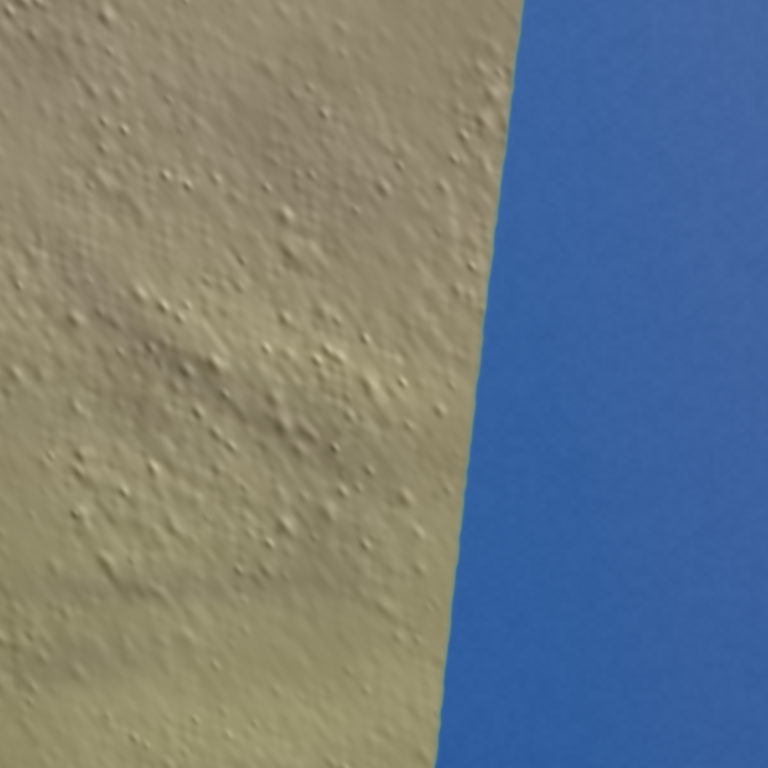
A Shadertoy shader for this texture:

```glsl
// Rough sandy ground on the left meets a smooth blue field along a slanted edge.
// The ground is embossed, stretched value noise with scattered pebbles and soft
// dark stains; the blue field is a gradient with faint grain.
#define EDGE_BASE 0.566
#define EDGE_LEAN 0.116
#define EDGE_SOFT 0.0022
#define RELIEF 0.15
#define PEBBLE_CELLS 30.0
#define PEBBLE_SHARE 0.42
#define STAIN_DEPTH 0.075
#define GRAIN 0.012
#define LIGHT_DIR vec2(0.8, 0.6)

float hash(vec2 p) {
    return fract(sin(dot(p, vec2(127.1, 311.7))) * 43758.5453);
}

float noise(vec2 p) {
    vec2 i = floor(p), f = fract(p);
    f = f * f * (3.0 - 2.0 * f);
    return mix(mix(hash(i), hash(i + vec2(1, 0)), f.x),
               mix(hash(i + vec2(0, 1)), hash(i + vec2(1, 1)), f.x), f.y);
}

float fbm(vec2 p) {
    float sum = 0.0, amp = 0.5;
    for (int i = 0; i < 4; i++) {
        sum += amp * noise(p);
        p = mat2(0.8, 0.6, -0.6, 0.8) * p * 2.03 + 7.3;
        amp *= 0.5;
    }
    return sum;
}

// Coordinates across and along the grain of the ground
vec2 grainSpace(vec2 p) {
    return vec2(dot(p, LIGHT_DIR), dot(p, vec2(-LIGHT_DIR.y, LIGHT_DIR.x)));
}

float groundHeight(vec2 p) {
    vec2 g = grainSpace(p);
    return noise(g * vec2(62.0, 34.0)) * 0.6
         + noise(g * vec2(115.0, 70.0) + 19.0) * 0.4;
}

// Soft tilted ellipse
float blob(vec2 p, vec2 center, vec2 radius, float angle) {
    p -= center;
    float c = cos(angle), s = sin(angle);
    p = vec2(c * p.x + s * p.y, c * p.y - s * p.x) / radius;
    return exp(-dot(p, p));
}

// Lit and shaded sides of pebbles scattered over a jittered grid
float pebbles(vec2 p) {
    vec2 q = p * PEBBLE_CELLS, cell = floor(q);
    float shade = 0.0;
    for (int y = -1; y <= 1; y++)
    for (int x = -1; x <= 1; x++) {
        vec2 id = cell + vec2(x, y);
        float present = step(hash(id + 3.7), PEBBLE_SHARE);
        vec2 center = id + vec2(hash(id + 11.0), hash(id + 23.0));
        float size = mix(0.13, 0.27, pow(hash(id + 41.0), 2.0));
        vec2 d = grainSpace(q - center) / (size * vec2(1.0, 1.6));
        float power = mix(0.3, 1.0, hash(id + 57.0));
        shade += present * power * d.x * exp(-dot(d, d));
    }
    return shade;
}

float stains(vec2 p) {
    float s = blob(p, vec2(0.22, 0.53), vec2(0.12, 0.025), -0.55);
    s += 0.8 * blob(p, vec2(0.39, 0.43), vec2(0.11, 0.035), -0.45);
    s += 0.7 * blob(p, vec2(0.19, 0.46), vec2(0.09, 0.025), -0.7);
    s += 0.7 * blob(p, vec2(0.20, 0.235), vec2(0.22, 0.022), 0.02);
    s += 0.6 * blob(p, vec2(0.10, 0.14), vec2(0.13, 0.035), 0.15);
    s += 0.6 * blob(p, vec2(0.42, 0.28), vec2(0.08, 0.09), 0.0);
    s += 0.6 * blob(p, vec2(0.12, 0.63), vec2(0.08, 0.03), -0.7);
    s += 0.5 * blob(p, vec2(0.40, 0.78), vec2(0.16, 0.06), -0.5);
    s += 0.4 * blob(p, vec2(0.07, 0.93), vec2(0.06, 0.07), 0.0);
    s -= 0.6 * blob(p, vec2(0.31, 0.58), vec2(0.12, 0.05), -0.4);
    s -= 0.6 * blob(p, vec2(0.50, 0.51), vec2(0.13, 0.04), -0.3);
    s -= 0.5 * blob(p, vec2(0.32, 0.05), vec2(0.25, 0.06), 0.1);
    return s;
}

vec3 ground(vec2 p) {
    vec3 color = mix(vec3(0.575, 0.550, 0.415), vec3(0.570, 0.530, 0.435),
                     smoothstep(0.1, 0.9, p.y));
    float patches = fbm(p * vec2(7.0, 10.0) + 4.0) - 0.47;
    color += 0.07 * patches;
    color -= STAIN_DEPTH * stains(p) * vec3(1.0, 1.05, 0.7);

    // Relief fades in the smoother areas and toward the bottom
    float rough = smoothstep(0.25, 0.7, fbm(p * 6.0 + 31.0));
    rough *= mix(0.55, 1.0, smoothstep(0.0, 0.45, p.y));
    vec2 offset = LIGHT_DIR * 0.0035;
    float slope = groundHeight(p - offset) - groundHeight(p + offset);
    color += RELIEF * slope * (0.35 + rough);
    color += 0.30 * pebbles(p) * (0.3 + rough);
    return color;
}

vec3 blueField(vec2 p) {
    vec3 color = mix(vec3(0.180, 0.362, 0.615), vec3(0.235, 0.395, 0.635), p.y);
    color += vec3(0.035, 0.010, 0.000) * smoothstep(0.65, 1.0, p.x);
    return color + GRAIN * (noise(p * 150.0) + noise(p * 75.0) - 1.0);
}

void mainImage(out vec4 fragColor, in vec2 fragCoord) {
    vec2 p = fragCoord / iResolution.xy;
    float edge = EDGE_BASE + EDGE_LEAN * p.y - 0.003 * sin(3.14159 * p.y);
    float d = p.x - edge + 0.002 * (noise(vec2(p.y * 70.0, 5.0)) - 0.5);
    vec3 color = mix(ground(p), blueField(p), smoothstep(-EDGE_SOFT, EDGE_SOFT, d));
    // Thin greenish fringe along the edge
    float fringe = exp(-pow((d + 0.001) / 0.0032, 2.0));
    color = mix(color, vec3(0.40, 0.56, 0.54), 0.55 * fringe);
    fragColor = vec4(clamp(color, 0.0, 1.0), 1.0);
}
```
